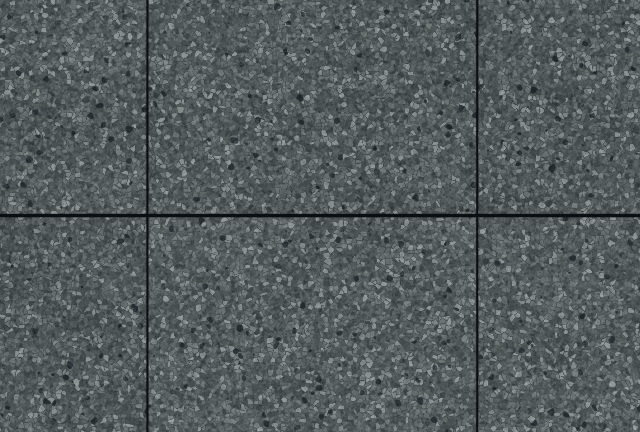
Give the GLSL for this texture, as a Shadertoy shader.

```glsl
// Lengths are fractions of the canvas height
const float SLAB_SIZE = 0.7635;
const vec2 JOINT_CROSSING = vec2(0.3413, 0.501);
const vec2 JOINT_HALF_WIDTH = vec2(0.0024, 0.0039);
const float JOINT_SHADE_WIDTH = 0.004;

const vec3 STONE_COLOR = vec3(0.354, 0.382, 0.384);
const vec3 PEBBLE_COLOR = vec3(0.14, 0.17, 0.185);
const vec3 JOINT_COLOR = vec3(0.035, 0.060, 0.070);

// Cells per canvas height
const float CHIP_SCALE = 92.0;
const float GRIT_SCALE = 165.0;
const float PEBBLE_SCALE = 36.0;
const float CLOUD_SCALE = 5.0;

const float CHIP_CONTRAST = 0.21;
const float GRIT_CONTRAST = 0.13;
const float BRIGHT_CHIP_GAIN = 0.08;
const float SEAM_DEPTH = 0.06;
const float PEBBLE_CHANCE = 0.15;
const float CLOUD_CONTRAST = 0.03;
const float SLAB_CONTRAST = 0.012;

vec2 hash2(vec2 cell) {
    vec3 q = fract(cell.xyx * vec3(0.1031, 0.1030, 0.0973));
    q += dot(q, q.yzx + 33.33);
    return fract((q.xx + q.yz) * q.zy);
}

float gradientNoise(vec2 p) {
    vec2 cell = floor(p), f = fract(p);
    vec2 u = f * f * f * (f * (f * 6.0 - 15.0) + 10.0);
    vec4 corner;
    for (int i = 0; i < 4; i++) {
        vec2 offset = vec2(i & 1, i >> 1);
        vec2 gradient = hash2(cell + offset) * 2.0 - 1.0;
        corner[i] = dot(gradient, f - offset);
    }
    return mix(mix(corner.x, corner.y, u.x), mix(corner.z, corner.w, u.x), u.y);
}

// Nearest distance, gap to the second nearest, and two random values per grain
vec4 grains(vec2 p) {
    vec2 cell = floor(p), f = fract(p), id = vec2(0.0);
    float nearest = 8.0, second = 8.0;
    for (int y = -1; y <= 1; y++)
    for (int x = -1; x <= 1; x++) {
        vec2 offset = vec2(x, y);
        float d = length(offset + hash2(cell + offset) - f);
        if (d < nearest) {
            second = nearest;
            nearest = d;
            id = cell + offset;
        } else {
            second = min(second, d);
        }
    }
    return vec4(nearest, second - nearest, hash2(id + 71.7));
}

vec3 stone(vec2 p) {
    // Bend the grains into irregular flakes
    vec2 warp = vec2(gradientNoise(p * 70.0), gradientNoise(p * 70.0 + 43.0));
    vec2 q = p + 0.006 * warp;

    // Coarse chips, with a few bright ones, and dark seams between them
    vec4 chip = grains(q * CHIP_SCALE);
    float body = smoothstep(0.0, 0.28, chip.y);
    float tone = CHIP_CONTRAST * (chip.z - 0.5) * body;
    tone += BRIGHT_CHIP_GAIN * smoothstep(0.78, 0.95, chip.z) * body;
    tone -= SEAM_DEPTH * (1.0 - body);

    // Fine grit and broad clouding
    vec4 grit = grains(q * GRIT_SCALE + 19.0);
    tone += GRIT_CONTRAST * (grit.z - 0.5) * smoothstep(0.0, 0.3, grit.y);
    tone += CLOUD_CONTRAST * gradientNoise(p * CLOUD_SCALE);

    // Scattered dark pebbles
    vec4 pebble = grains(q * PEBBLE_SCALE + 57.0);
    float radius = mix(0.10, 0.30, pebble.w);
    float dark = 1.0 - smoothstep(radius - 0.06, radius + 0.04, pebble.x);
    dark *= step(1.0 - PEBBLE_CHANCE, pebble.z);
    return mix(STONE_COLOR + tone, PEBBLE_COLOR + 0.3 * tone, 0.85 * dark);
}

void mainImage(out vec4 fragColor, in vec2 fragCoord) {
    float pixel = 1.0 / iResolution.y;
    vec2 p = fragCoord * pixel;

    // Slab grid and distance to its joints
    vec2 grid = (p - JOINT_CROSSING) / SLAB_SIZE;
    vec2 slab = floor(grid);
    vec2 local = fract(grid);
    vec2 gap = min(local, 1.0 - local) * SLAB_SIZE - JOINT_HALF_WIDTH;
    float edge = min(gap.x, gap.y);

    // Each slab has its own cut of stone and a slight tone
    vec3 color = stone(p + 3.0 + slab * 2.37);
    color += SLAB_CONTRAST * (hash2(slab + 11.0).x - 0.5);

    // Shaded slab edges, then the joints
    color *= mix(0.88, 1.0, smoothstep(0.0, JOINT_SHADE_WIDTH, edge));
    color = mix(JOINT_COLOR, color, smoothstep(-0.6 * pixel, 0.6 * pixel, edge));
    fragColor = vec4(clamp(color, 0.0, 1.0), 1.0);
}
```
